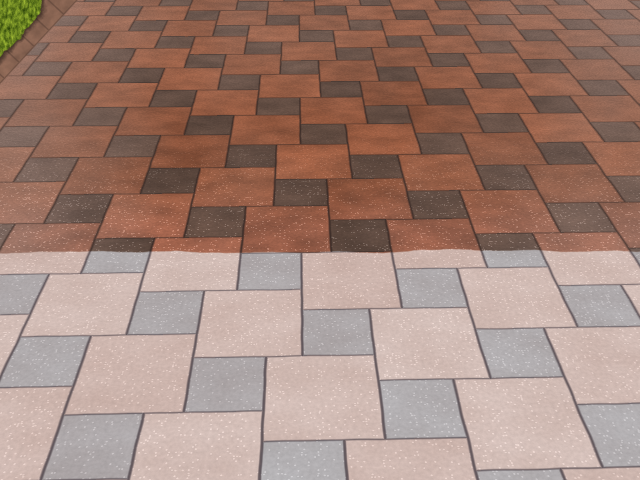
Write a Shadertoy shader that draws this texture.

```glsl
// Draws a perspective patio of large and small square pavers, wet at the far end and dry in front.

struct Paver {
    vec2 id;     // lattice cell
    vec2 local;  // position inside the paver
    float side;  // edge length: 3 for large, 2 for small
};

float hash(vec2 p) {
    vec3 q = fract(vec3(p.xyx) * 0.1031);
    q += dot(q, q.yzx + 33.33);
    return fract((q.x + q.y) * q.z);
}

vec2 gradientAt(vec2 cell) {
    float angle = 6.2832 * hash(cell);
    return vec2(cos(angle), sin(angle));
}

float gradientNoise(vec2 p) {
    vec2 i = floor(p), f = fract(p);
    vec2 s = f * f * f * (f * (f * 6.0 - 15.0) + 10.0);
    vec2 r = vec2(1.0, 0.0);
    float a = dot(gradientAt(i), f);
    float b = dot(gradientAt(i + r.xy), f - r.xy);
    float c = dot(gradientAt(i + r.yx), f - r.yx);
    float d = dot(gradientAt(i + r.xx), f - r.xx);
    return mix(mix(a, b, s.x), mix(c, d, s.x), s.y);
}

float fbm(vec2 p) {
    float sum = 0.0, amp = 0.6;
    for (int k = 0; k < 4; k++) {
        sum += amp * gradientNoise(p);
        p = mat2(1.6, 1.2, -1.2, 1.6) * p + 7.3;
        amp *= 0.5;
    }
    return sum;
}

// Canvas point (height units, y down) to paver units on the ground
vec2 groundFromCanvas(vec2 p) {
    vec2 q = p - vec2(0.618, -0.531);
    float u = (31.25 * q.x - 0.295 * q.y) / (1.858 * q.y - 0.0174 * q.x);
    float depth = (31.25 + 0.0174 * u) / q.y;
    return vec2(u, 29.56 + 0.04 * u - depth);
}

// Two-square tiling: lattice steps are (2,3) and (-3,2)
Paver findPaver(vec2 g) {
    vec2 base = floor(vec2(dot(g, vec2(2, 3)), dot(g, vec2(-3, 2))) / 13.0);
    Paver found = Paver(base, vec2(0.0), 3.0);
    for (int k = 0; k < 4; k++) {
        vec2 id = base + vec2(-(k % 2), k / 2);
        vec2 q = g - id.x * vec2(2, 3) - id.y * vec2(-3, 2);
        if (all(greaterThanEqual(q, vec2(0.0)))) {
            if (max(q.x, q.y) < 3.0) found = Paver(id, q, 3.0);
            else if (q.x < 2.0 && q.y >= 3.0 && q.y < 5.0)
                found = Paver(id, q - vec2(0, 3), 2.0);
        }
    }
    return found;
}

// Joints are wider along the view than across it
float jointCover(vec2 local, float side, vec2 footprint) {
    vec2 halfWidth = vec2(0.036, 0.024);
    vec2 e = min(local, side - local);
    vec2 cover = 1.0 - smoothstep(halfWidth - footprint, halfWidth + footprint, e);
    return max(cover.x, 0.85 * cover.y);
}

// Small bright grains, one per chosen cell, faded with distance
float speckle(vec2 g, float density, float footprint) {
    vec2 cell = floor(g);
    vec2 centre = 0.3 + 0.4 * vec2(hash(cell + 3.1), hash(cell + 8.7));
    float r = length(fract(g) - centre);
    float grain = 1.0 - smoothstep(0.15, 0.3 + 0.5 * footprint, r);
    return grain * step(1.0 - density, hash(cell + 0.5)) / (1.0 + footprint);
}

vec3 paverColor(Paver t, vec2 g, float wet, float haze, float nearFront) {
    float large = step(2.5, t.side);
    float tone = hash(t.id * 1.7 + t.side * 11.0 + 40.0) - 0.5;
    float blotch = fbm(g * vec2(0.6, 0.9) + t.id * 5.3);
    vec3 dry = mix(vec3(0.69, 0.672, 0.678), vec3(0.81, 0.72, 0.69), large);
    dry += tone * vec3(0.03, 0.045, 0.05) + blotch * vec3(0.05, 0.06, 0.065);
    vec3 soaked = mix(vec3(0.355, 0.275, 0.235), vec3(0.565, 0.335, 0.235), large);
    soaked += large * nearFront * vec3(0.04, 0.035, 0.05);
    soaked *= 1.0 + 0.18 * tone + 0.30 * blotch;
    soaked = mix(soaked, vec3(0.63, 0.54, 0.51), haze);
    return mix(dry, soaked, wet);
}

vec3 grassColor(vec2 p) {
    float blades = fbm(p * vec2(130.0, 75.0));
    return mix(vec3(0.16, 0.25, 0.03), vec3(0.66, 0.76, 0.22), clamp(0.5 + blades, 0.0, 1.0));
}

void mainImage(out vec4 fragColor, in vec2 fragCoord) {
    vec2 p = fragCoord / iResolution.y;
    p.y = 1.0 - p.y;
    float pixel = 1.0 / iResolution.y;
    vec2 ground = groundFromCanvas(p);
    vec2 footprint = fwidth(ground);
    vec2 g = ground + 0.025 * vec2(gradientNoise(ground * 1.3), gradientNoise(ground * 1.3 + 19.0));
    Paver tile = findPaver(g);

    // Wet front and reflected sky
    float front = 0.527 + 0.006 * gradientNoise(vec2(p.x * 9.0, 2.5)) - 0.004 * p.x;
    float wet = 1.0 - smoothstep(-0.002, 0.002, p.y - front + 0.002 * fbm(p * 45.0));
    float sides = smoothstep(0.40, 0.0, p.x) + 0.75 * smoothstep(0.85, 1.35, p.x);
    float haze = 0.42 * sides + 0.20 * smoothstep(0.25, 0.0, p.y);
    haze = clamp(haze + 0.20 * fbm(p * 5.0) + 0.07, 0.0, 0.6);

    // Stone, grain and joints
    vec3 color = paverColor(tile, g, wet, haze, smoothstep(0.36, 0.5, p.y));
    color *= 1.0 + mix(0.08, 0.13, wet) * fbm(g * 9.0);
    float grain = speckle(g * 13.0, 0.13, 13.0 * footprint.x);
    color += grain * mix(0.13, 0.22 * smoothstep(0.2, 0.5, p.y), wet);
    vec3 jointColor = mix(vec3(0.33, 0.29, 0.31), vec3(0.21, 0.155, 0.14), wet);
    jointColor = mix(jointColor, vec3(0.45, 0.36, 0.32), 0.6 * wet * haze);
    color = mix(color, jointColor, 0.85 * jointCover(tile.local, tile.side, footprint));

    // Brick border and lawn in the far left corner
    vec2 edgeDir = vec2(0.734, 0.679);
    float across = dot(p, edgeDir);
    float along = dot(p, vec2(-edgeDir.y, edgeDir.x));
    float brickGap = abs(fract(along * 22.0) - 0.5) / 22.0;
    float gap = 1.0 - smoothstep(0.0, 0.001 + pixel, min(brickGap, abs(across - 0.118)));
    vec3 border = vec3(0.53, 0.39, 0.32) * (1.0 + 0.25 * fbm(p * 40.0));
    border = mix(border, vec3(0.33, 0.24, 0.20), 0.5 * gap);
    color = mix(color, border, 1.0 - smoothstep(-pixel, pixel, across - 0.119));
    float lawn = max(across - 0.082, p.x - 0.086) + 0.010 * fbm(p * 55.0);
    color *= 1.0 - 0.45 * (1.0 - smoothstep(0.0, 0.012, lawn));
    color = mix(color, grassColor(p), 1.0 - smoothstep(-0.002, 0.002, lawn));

    fragColor = vec4(clamp(color, 0.0, 1.0), 1.0);
}
```
